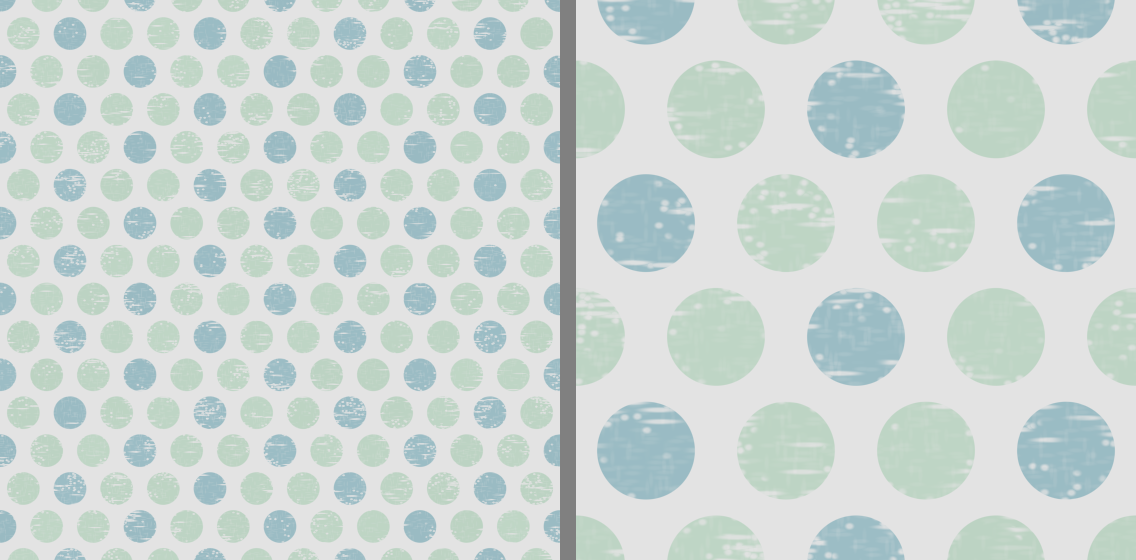
Left: the whole. Right: its middle third, enlarged.
Write a Shadertoy shader that draws this pattern.

```glsl
// Staggered rows of worn polka dots, every third one blue and the rest green, on pale grey.
// The dots are circles on a half-offset lattice; layers of stretched cellular
// flecks rub scratches, specks and a faint weave out of the paint.

vec3 hash3(vec2 p) {
    vec3 q = fract(p.xyx * vec3(0.1031, 0.1030, 0.0973));
    q += dot(q, q.yxz + 33.33);
    return fract((q.xxy + q.yzz) * q.zyx);
}

// Cellular noise: soft spots in a random share of the cells
float flecks(vec2 p, float density) {
    vec2 cell = floor(p);
    float cover = 0.0;
    for (int j = -1; j <= 1; j++) {
        for (int i = -1; i <= 1; i++) {
            vec2 id = cell + vec2(i, j);
            vec3 rnd = hash3(id);
            float spot = 1.0 - smoothstep(0.2, 0.75, length(p - id - rnd.xy));
            cover = max(cover, spot * smoothstep(0.0, 0.06, density - rnd.z));
        }
    }
    return cover;
}

// Share of paint rubbed away; rim runs from 0 at the dot centre to 1 at its edge
float paintWear(vec2 p, float rim, float amount) {
    float blotch = flecks(p * vec2(21.0, 27.0) + 7.0, 0.4);
    blotch = amount * (blotch + 0.35 * smoothstep(0.6, 1.0, rim));

    float scratches = flecks(p * vec2(46.0, 340.0) + 31.0, 0.05 + 0.14 * blotch);
    float specks = flecks(p * vec2(210.0, 270.0) + 53.0, 0.03 + 0.24 * blotch);
    float weave = flecks(p * vec2(110.0, 400.0) + 71.0, 0.28)
                + flecks(p * vec2(400.0, 120.0) + 97.0, 0.22);
    float worn = max(0.85 * scratches, 0.75 * specks);
    return clamp(worn + 0.13 * weave * (0.6 + amount * 0.4), 0.0, 0.92);
}

void mainImage(out vec4 fragColor, in vec2 fragCoord) {
    vec2 p = fragCoord / iResolution.y;
    float pixel = 1.0 / iResolution.y;

    // Lattice: 12 dots across, alternate rows moved by half a step
    vec2 pitch = vec2(64.0, 52.0) / 768.0;
    float row = floor((p.y + 6.0 / 768.0) / pitch.y + 0.5);
    float shift = 0.5 * mod(row + 1.0, 2.0);
    float col = floor(p.x / pitch.x - shift + 0.5);
    vec2 center = vec2(col + shift, row) * pitch - vec2(0.0, 6.0 / 768.0);

    // Dot shape
    float radius = 0.0291;
    float dist = length(p - center);
    float dotMask = 1.0 - smoothstep(-0.75 * pixel, 0.75 * pixel, dist - radius);

    // Paint: every third dot in a row is blue, with a slight change of tone per dot
    vec3 rnd = hash3(vec2(col, row) + 19.0);
    bool isBlue = mod(col - 2.0 * shift + 0.5, 3.0) < 1.0;
    vec3 paint = isBlue ? vec3(0.605, 0.735, 0.767) : vec3(0.742, 0.832, 0.768);
    paint += 0.012 * (rnd.x - 0.5);

    vec3 ground = vec3(0.89);
    float wear = paintWear(p, dist / radius, mix(0.4, 1.4, rnd.y));
    vec3 color = mix(ground, mix(paint, ground, wear), dotMask);
    fragColor = vec4(color, 1.0);
}
```
